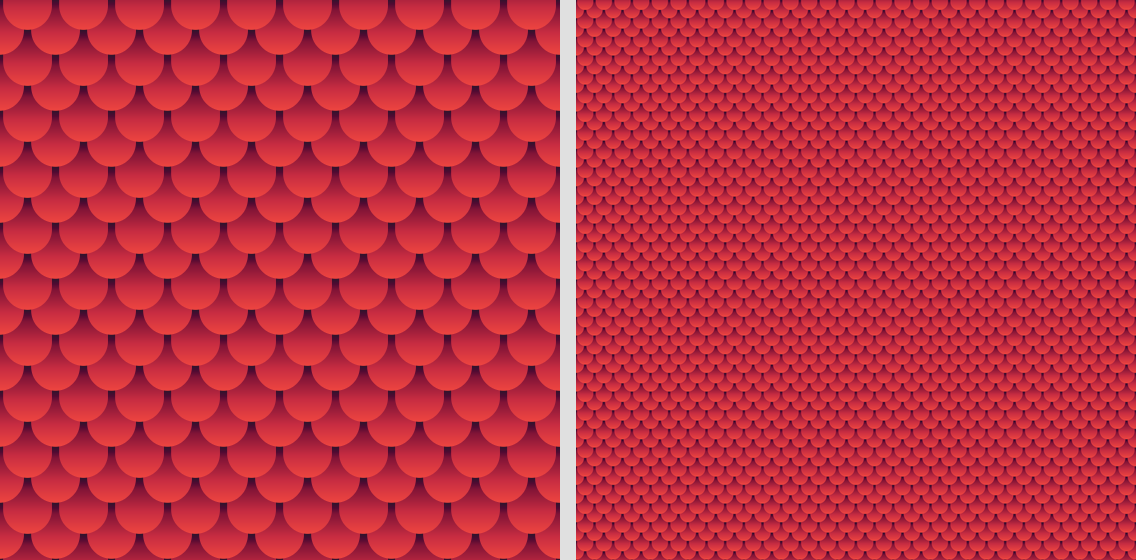
Left, the tile; right, the same tile 3 across and 3 down.
Give the GLSL for this pattern, as a WebGL 2 fragment shader.

```glsl
#version 300 es
precision highp float;
// Overlapping round-bottomed scales in staggered rows, shaded from bright
// red at the lower lip to dark plum under the row above. Rows are painted
// from low to high, so each upper row covers the tops of the row below.

#define REPEATS 10.0                // scales across, and row pairs down
#define RADIUS 0.436                // half width of a scale, in cells
#define STAGGER_RISE 0.445          // height of the shifted row in its cell
#define PHASE vec2(-0.008, 0.022)   // offset of the grid, in cells
#define LIP_RED vec3(0.933, 0.271, 0.251)
#define BODY_RED vec3(0.780, 0.173, 0.255)
#define WINE vec3(0.502, 0.075, 0.212)
#define PLUM vec3(0.318, 0.039, 0.196)
#define SHADOW vec3(0.176, 0.078, 0.173)

uniform vec2 u_resolution;
out vec4 fragColor;

// Position of t between a and b, limited to 0..1.
float ramp(float a, float b, float t) {
    return clamp((t - a) / (b - a), 0.0, 1.0);
}

// Shade at a height above the lip of a scale.
vec3 scaleColor(float height) {
    vec3 color = mix(LIP_RED, BODY_RED, ramp(0.0, 0.4, height));
    color = mix(color, WINE, ramp(0.4, 0.8, height));
    color = mix(color, PLUM, ramp(0.8, 0.9, height));
    return mix(color, SHADOW, ramp(0.9, 1.0, height));
}

// Signed distance to a half disc with straight sides running upward;
// the origin is at the lowest point of the lip.
float scaleDistance(vec2 p) {
    return length(vec2(p.x, min(p.y - RADIUS, 0.0))) - RADIUS;
}

void main() {
    vec2 cell = gl_FragCoord.xy / u_resolution * REPEATS - PHASE;
    float pixel = REPEATS / min(u_resolution.x, u_resolution.y);
    float localY = fract(cell.y);
    vec3 color = SHADOW;

    // Paint the five rows that can reach this cell, lowest first.
    for (int row = 0; row < 5; row++) {
        float staggered = float(row % 2);
        float lipY = float(row / 2) - 1.0 + staggered * STAGGER_RISE;
        float x = fract(cell.x + 0.5 * (1.0 - staggered)) - 0.5;
        float height = localY - lipY;
        float coverage = clamp(0.5 - scaleDistance(vec2(x, height)) / pixel, 0.0, 1.0);
        color = mix(color, scaleColor(height), coverage);
    }

    fragColor = vec4(color, 1.0);
}
```
